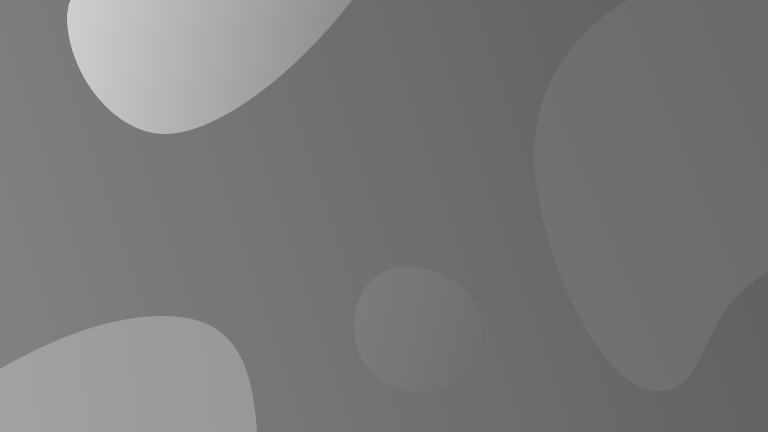
This background is drawn by a WebGL 1 fragment shader. Its source:

```glsl
precision highp float;
// Grey diagonal gradient with four smooth translucent blobs.

uniform vec2 u_resolution;

const float FRAME_HEIGHT = 4.32; // frame is 7.68 x 4.32 units
const int STEPS = 24;            // straight pieces per curve

vec2 cubic(vec2 a, vec2 b, vec2 c, vec2 d, float t) {
  float s = 1.0 - t;
  return s * s * s * a + 3.0 * s * s * t * b + 3.0 * s * t * t * c + t * t * t * d;
}

// Adds one outline curve: x holds squared distance, y the inside sign.
vec2 addCurve(vec2 state, vec2 p, vec2 a, vec2 b, vec2 c, vec2 d) {
  vec2 start = a;
  for (int i = 1; i <= STEPS; i++) {
    vec2 end = cubic(a, b, c, d, float(i) / float(STEPS));
    vec2 edge = end - start;
    vec2 rel = p - start;
    vec2 gap = rel - edge * clamp(dot(rel, edge) / dot(edge, edge), 0.0, 1.0);
    state.x = min(state.x, dot(gap, gap));
    // Flip the sign when a horizontal ray crosses this piece
    if ((start.y > p.y) != (end.y > p.y)) {
      if (rel.x < edge.x * rel.y / edge.y) state.y = -state.y;
    }
    start = end;
  }
  return state;
}

// Antialiased coverage from the finished outline state
float coverage(vec2 state, float pixel) {
  return clamp(0.5 - state.y * sqrt(state.x) / pixel, 0.0, 1.0);
}

// Grey ramp between two points
float ramp(vec2 p, vec2 a, vec2 b, float fromGrey, float toGrey) {
  vec2 axis = b - a;
  return mix(fromGrey, toGrey, clamp(dot(p - a, axis) / dot(axis, axis), 0.0, 1.0));
}

vec2 topLeftBlob(vec2 p) {
  vec2 left = vec2(0.67, 0.15), bottom = vec2(1.65, 1.34), right = vec2(3.52, 0.0);
  vec2 s = vec2(1e4, 1.0);
  s = addCurve(s, p, left, vec2(0.66, 0.70), vec2(1.12, 1.34), bottom);
  s = addCurve(s, p, bottom, vec2(2.15, 1.34), vec2(2.92, 0.78), right);
  return addCurve(s, p, right, vec2(3.90, -0.50), vec2(0.69, -0.80), left);
}

vec2 bottomLeftBlob(vec2 p) {
  vec2 left = vec2(0.0, 3.69), top = vec2(1.63, 3.16), right = vec2(2.57, 4.32);
  vec2 s = vec2(1e4, 1.0);
  s = addCurve(s, p, left, vec2(0.55, 3.37), vec2(1.12, 3.16), top);
  s = addCurve(s, p, top, vec2(2.28, 3.16), vec2(2.52, 3.52), right);
  return addCurve(s, p, right, vec2(2.65, 5.60), vec2(-1.80, 4.74), left);
}

vec2 roundBlob(vec2 p) {
  vec2 left = vec2(3.54, 3.27), top = vec2(4.08, 2.67);
  vec2 right = vec2(4.82, 3.31), bottom = vec2(4.18, 3.91);
  vec2 s = vec2(1e4, 1.0);
  s = addCurve(s, p, left, vec2(3.54, 2.90), vec2(3.76, 2.67), top);
  s = addCurve(s, p, top, vec2(4.47, 2.67), vec2(4.82, 2.96), right);
  s = addCurve(s, p, right, vec2(4.82, 3.65), vec2(4.54, 3.91), bottom);
  return addCurve(s, p, bottom, vec2(3.82, 3.91), vec2(3.54, 3.64), left);
}

vec2 rightBlob(vec2 p) {
  vec2 top = vec2(6.28, 0.0), left = vec2(5.34, 1.55);
  vec2 bottom = vec2(6.57, 3.91), right = vec2(7.68, 2.72);
  vec2 s = vec2(1e4, 1.0);
  s = addCurve(s, p, top, vec2(5.70, 0.32), vec2(5.34, 0.92), left);
  s = addCurve(s, p, left, vec2(5.34, 2.40), vec2(5.98, 3.91), bottom);
  s = addCurve(s, p, bottom, vec2(7.12, 3.91), vec2(6.94, 3.14), right);
  return addCurve(s, p, right, vec2(10.0, 1.40), vec2(7.60, -1.40), top);
}

void main() {
  // Frame units, y measured down from the top edge
  float pixel = FRAME_HEIGHT / u_resolution.y;
  vec2 p = gl_FragCoord.xy * pixel;
  p.y = FRAME_HEIGHT - p.y;

  // Backdrop: lighter at the lower left, darker to the right
  float grey = 0.487 - 0.0163 * p.x + 0.0055 * p.y;

  // Blob fills
  float rightGrey = ramp(p, vec2(5.3, 2.2), vec2(7.7, 1.2), 0.445, 0.415);
  float roundGrey = ramp(p, vec2(3.54, 3.1), vec2(4.82, 3.4), 0.485, 0.435);
  float lowGrey = ramp(p, vec2(0.0, 4.0), vec2(2.5, 3.7), 0.635, 0.595);
  float highGrey = ramp(p, vec2(0.67, 0.1), vec2(3.4, 0.5), 0.81, 0.56);

  grey = mix(grey, rightGrey, coverage(rightBlob(p), pixel));
  grey = mix(grey, roundGrey, coverage(roundBlob(p), pixel));
  grey = mix(grey, lowGrey, coverage(bottomLeftBlob(p), pixel));
  grey = mix(grey, highGrey, coverage(topLeftBlob(p), pixel));

  gl_FragColor = vec4(vec3(grey), 1.0);
}
```
